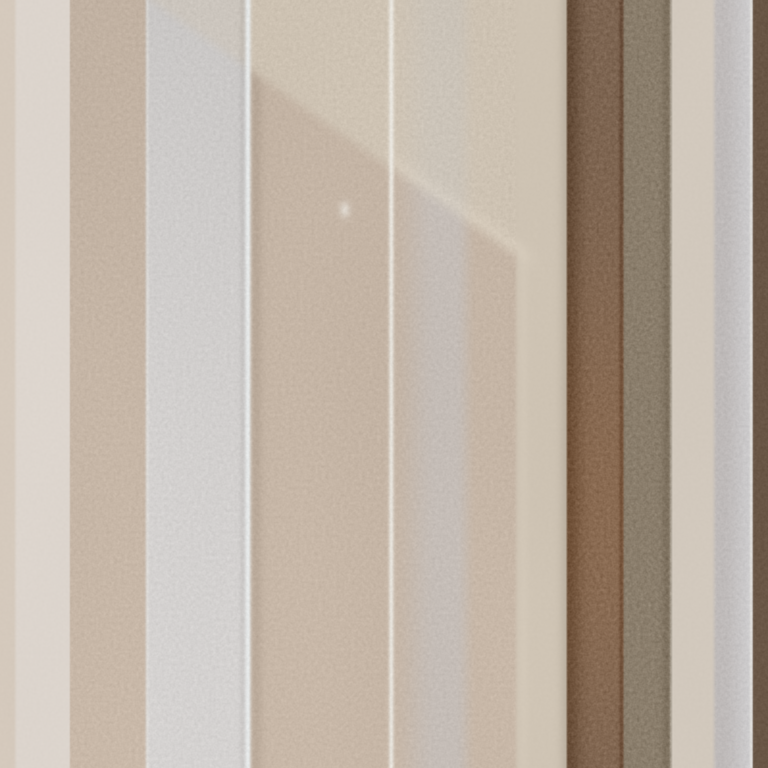
Give the GLSL for this background, as a WebGL 2 fragment shader.

```glsl
#version 300 es
precision highp float;
// Upright panels of frosted glass and brown wood, with a slanted pale reflection and fine grain.

#define GRAIN_SCALE 210.0
#define GRAIN_AMOUNT 0.036
#define SLANT 0.70
#define SLANT_START vec2(0.3255, 0.909)
#define EDGE 0.0016
#define GLINT_POS vec2(0.449, 0.727)

uniform vec2 u_resolution;
out vec4 outColor;

const vec3 CREAM  = vec3(0.865, 0.835, 0.805);
const vec3 TAN    = vec3(0.775, 0.712, 0.650);
const vec3 FROST  = vec3(0.818, 0.808, 0.802);
const vec3 BEIGE  = vec3(0.808, 0.765, 0.703);
const vec3 BROWN  = vec3(0.490, 0.396, 0.320);
const vec3 OLIVE  = vec3(0.540, 0.490, 0.420);
const vec3 UMBER  = vec3(0.410, 0.335, 0.270);
const vec3 SHINE  = vec3(0.920, 0.910, 0.885);

vec2 hashGradient(vec2 p) {
    vec3 q = fract(p.xyx * vec3(0.1031, 0.1030, 0.0973));
    q += dot(q, q.yzx + 33.33);
    return fract((q.xx + q.yz) * q.zy) * 2.0 - 1.0;
}

float gradientNoise(vec2 p) {
    vec2 i = floor(p), f = fract(p);
    vec2 u = f * f * (3.0 - 2.0 * f);
    vec2 e = vec2(1.0, 0.0);
    float a = dot(hashGradient(i), f);
    float b = dot(hashGradient(i + e.xy), f - e.xy);
    float c = dot(hashGradient(i + e.yx), f - e.yx);
    float d = dot(hashGradient(i + e.xx), f - e.xx);
    return mix(mix(a, b, u.x), mix(c, d, u.x), u.y);
}

float rise(float at, float soft, float x) {
    return smoothstep(at - soft, at + soft, x);
}

float band(float left, float right, float soft, float x) {
    return rise(left, soft, x) * (1.0 - rise(right, soft, x));
}

// Soft upright line
float line(float at, float width, float x) {
    float d = (x - at) / width;
    return exp(-d * d);
}

void main() {
    vec2 uv = gl_FragCoord.xy / u_resolution;
    float x = uv.x, y = uv.y;
    float edge = max(EDGE, 0.75 / u_resolution.x);

    // Left panels
    vec3 color = mix(vec3(0.835, 0.790, 0.740), CREAM, rise(0.020, 0.003, x));
    color = mix(color, TAN * mix(1.015, 0.975, y), rise(0.091, edge, x));
    vec3 frost = FROST * mix(1.02, 0.96, y * y);
    color = mix(color, frost, rise(0.190, 0.003, x));

    // Wide middle pane with a soft cool fold
    vec3 pane = TAN * mix(1.01, 0.985, y);
    float fold = smoothstep(0.505, 0.570, x) * (1.0 - rise(0.607, 0.014, x));
    pane = mix(pane, vec3(0.770, 0.745, 0.728), fold * 0.85);
    color = mix(color, pane, rise(0.324, edge, x));
    color -= 0.05 * line(0.333, 0.009, x) * step(0.324, x);

    // Pale reflection above the slanted edge, bounded by an upright strip
    float height = y - (SLANT_START.y - SLANT * (x - SLANT_START.x));
    float slantMask = rise(0.0, 0.013, height) * rise(0.192, 0.003, x);
    float stripMask = rise(0.672, 0.004, x);
    vec3 reflection = mix(BEIGE, vec3(0.790, 0.765, 0.728), fold * 0.7);
    float strength = mix(0.45, 0.95, rise(0.322, edge, x));
    color = mix(color, reflection, max(slantMask * strength, stripMask));
    color += 0.025 * line(0.0, 0.013, height - 0.012) * band(0.51, 0.69, 0.02, x);
    color += 0.012 * line(0.682, 0.006, x) * (1.0 - rise(0.67, 0.02, y));
    color -= 0.07 * line(0.738, 0.009, x);

    // Dark wood, warmer toward its lower half
    float warmth = exp(-pow((y - 0.34) / 0.32, 2.0));
    vec3 wood = BROWN + vec3(0.050, 0.022, 0.000) * warmth;
    wood -= 0.11 * line(0.738, 0.018, x);
    color = mix(color, wood, rise(0.738, 0.002, x));
    color = mix(color, OLIVE, rise(0.812, edge, x));
    color -= vec3(0.09, 0.10, 0.10) * line(0.809, 0.003, x);
    color -= 0.05 * line(0.868, 0.006, x);

    // Right panels
    color = mix(color, vec3(0.822, 0.786, 0.740), rise(0.875, edge, x));
    vec3 cool = mix(vec3(0.745, 0.728, 0.724), vec3(0.805, 0.800, 0.805), rise(0.962, 0.022, x));
    color = mix(color, cool, rise(0.930, 0.004, x));
    color = mix(color, UMBER, rise(0.980, edge, x));

    // Bright seams
    color = mix(color, SHINE, 0.35 * line(0.192, 0.002, x));
    color -= 0.04 * line(0.316, 0.004, x);
    color = mix(color, vec3(0.900, 0.910, 0.910), line(0.323, 0.0038, x));
    color = mix(color, SHINE, 0.90 * line(0.5095, 0.0035, x));
    color = mix(color, SHINE, 0.35 * line(0.874, 0.002, x));
    color = mix(color, SHINE, 0.60 * line(0.978, 0.002, x));

    // Small glint
    vec2 g = (uv - GLINT_POS) / vec2(0.007, 0.010);
    color = mix(color, SHINE, 0.65 * exp(-dot(g, g)));

    // Grain, quieter on the smooth cream and beige faces
    float grain = gradientNoise(uv * GRAIN_SCALE) + 0.7 * gradientNoise(uv * GRAIN_SCALE * 1.9 + 17.0);
    float smoothFace = max(max(1.0 - rise(0.091, edge, x), band(0.672, 0.738, edge, x)), band(0.875, 0.930, edge, x));
    float darkness = 1.0 + 0.8 * band(0.738, 0.874, edge, x);
    color += grain * GRAIN_AMOUNT * darkness * (1.0 - 0.75 * smoothFace);
    color += 0.012 * gradientNoise(uv * vec2(9.0, 3.0));

    outColor = vec4(clamp(color, 0.0, 1.0), 1.0);
}
```
